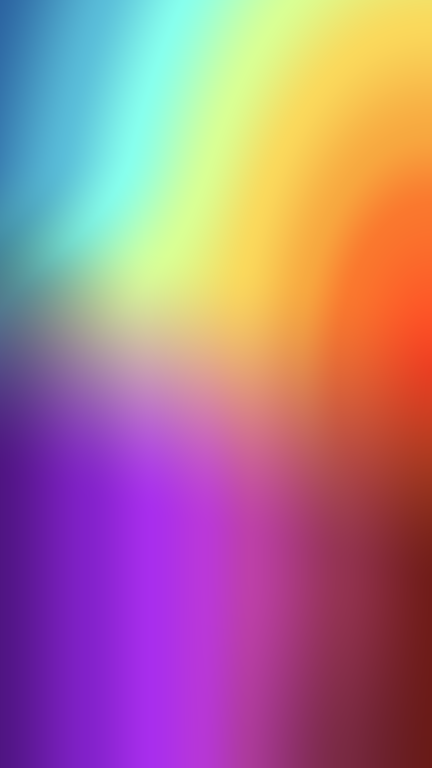
This background is drawn by a WebGL 1 fragment shader. Its source:

```glsl
precision highp float;
// Soft rainbow glow around a red hotspot, melting into a violet-to-maroon floor.
uniform vec2 u_resolution;

const vec2 HOTSPOT = vec2(1.0, 0.518);

// Gently eased progress from one colour stop to the next.
float stopMix(float from, float to, float value) {
  float t = clamp((value - from) / (to - from), 0.0, 1.0);
  return mix(t, t * t * (3.0 - 2.0 * t), 0.45);
}

// Falls smoothly from one at low to zero at high.
float fade(float low, float high, float value) {
  return 1.0 - smoothstep(low, high, value);
}

// Spectrum from red at the hotspot out to deep blue.
vec3 rainbow(float radius) {
  vec3 red = vec3(1.0, 0.27, 0.14);
  vec3 vermilion = vec3(0.98, 0.47, 0.18);
  vec3 orange = vec3(0.97, 0.66, 0.25);
  vec3 yellow = vec3(0.98, 0.85, 0.36);
  vec3 lime = vec3(0.85, 1.0, 0.58);
  vec3 cyan = vec3(0.53, 1.0, 0.93);
  vec3 sky = vec3(0.35, 0.74, 0.85);
  vec3 blue = vec3(0.17, 0.39, 0.63);
  vec3 color = mix(red, vermilion, stopMix(0.0, 0.215, radius));
  color = mix(color, orange, stopMix(0.215, 0.31, radius));
  color = mix(color, yellow, stopMix(0.31, 0.45, radius));
  color = mix(color, lime, stopMix(0.45, 0.58, radius));
  color = mix(color, cyan, stopMix(0.58, 0.75, radius));
  color = mix(color, sky, stopMix(0.75, 0.90, radius));
  return mix(color, blue, stopMix(0.90, 1.11, radius));
}

// Horizontal ramp across the lower half.
vec3 violetFloor(float x) {
  vec3 indigo = vec3(0.31, 0.08, 0.51);
  vec3 purple = vec3(0.51, 0.13, 0.79);
  vec3 violet = vec3(0.66, 0.18, 0.93);
  vec3 orchid = vec3(0.73, 0.22, 0.85);
  vec3 magenta = vec3(0.74, 0.25, 0.66);
  vec3 wine = vec3(0.58, 0.20, 0.32);
  vec3 maroon = vec3(0.44, 0.11, 0.095);
  vec3 color = mix(indigo, purple, stopMix(0.0, 0.20, x));
  color = mix(color, violet, stopMix(0.20, 0.35, x));
  color = mix(color, orchid, stopMix(0.35, 0.475, x));
  color = mix(color, magenta, stopMix(0.475, 0.58, x));
  color = mix(color, wine, stopMix(0.58, 0.79, x));
  return mix(color, maroon, stopMix(0.79, 1.0, x));
}

// Rainbow rings, bent outward and shaded near the left edge.
vec3 upperGlow(vec2 uv) {
  float bend = 0.28 * fade(0.0, 0.625, uv.x) * fade(0.544, 0.805, uv.y);
  float shade = 0.38 * fade(0.0, 0.35, uv.x) * fade(0.61, 0.805, uv.y);
  return rainbow(length(uv - HOTSPOT) - bend) * (1.0 - shade);
}

// Floor colours, dimmed toward the lower right.
vec3 lowerGlow(vec2 uv) {
  float dim = 0.18 * smoothstep(0.4, 0.75, uv.x) * fade(0.85, 1.1, uv.x);
  return violetFloor(uv.x) * (1.0 - dim * fade(0.0, 0.25, uv.y));
}

void main() {
  vec2 uv = gl_FragCoord.xy / u_resolution;

  // The seam between the two fields sinks and widens to the right.
  float seamTop = 0.714 - 0.104 * uv.x;
  float seamBottom = 0.375 - 0.143 * uv.x;
  float floorAmount = fade(seamBottom, seamTop, uv.y);

  gl_FragColor = vec4(mix(upperGlow(uv), lowerGlow(uv), floorAmount), 1.0);
}
```
